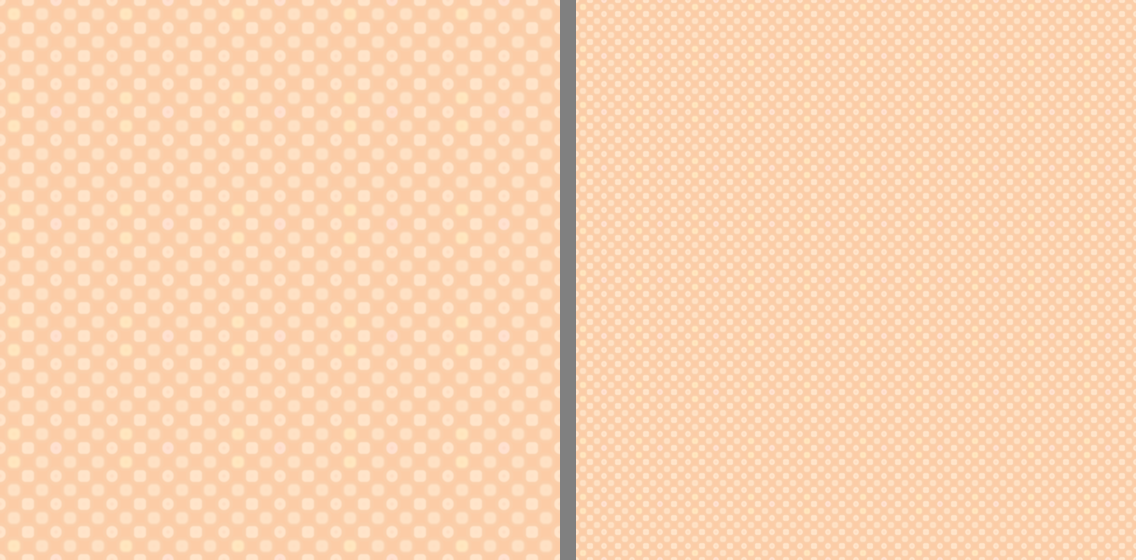
Left: one tile. Right: repeated 2 by 2.
A Shadertoy shader for this pattern:

```glsl
float roundedBox(vec2 p, vec2 halfSize, float corner) {
    vec2 q = abs(p) - halfSize + corner;
    return length(max(q, 0.0)) + min(max(q.x, q.y), 0.0) - corner;
}

void mainImage(out vec4 fragColor, in vec2 fragCoord) {
    // Twenty cells each way, rows counted from the top
    vec2 uv = fragCoord / iResolution.xy;
    vec2 p = vec2(uv.x, 1.0 - uv.y) * 20.0;
    float pixel = 20.0 / min(iResolution.x, iResolution.y);

    float nearest = 1.0;
    float coverage = 0.0;
    vec3 dotColor = vec3(1.0, 0.89, 0.78);

    // Two staggered lattices: crisp dots on the corners, softer ones between
    for (int layer = 0; layer < 2; layer++) {
        float between = float(layer);
        vec2 q = p - 0.5 * between;
        vec2 id = floor(q + 0.5);
        vec2 local = q - id;
        vec2 phase = mod(id, 4.0);

        // Crisp dots alternate between squarish and narrow columns
        float narrow = (1.0 - between) * (1.0 - mod(id.x, 2.0));
        vec2 halfSize = mix(vec2(0.215, 0.21), vec2(0.2, 0.215), narrow);
        float corner = mix(mix(0.13, 0.2, narrow), 0.16, between);
        float d = roundedBox(local, halfSize, corner);
        nearest = min(nearest, d);

        float soft = max(mix(0.045, 0.065, between), 0.7 * pixel);
        float mask = 1.0 - smoothstep(-soft, soft, d);

        // Cream and pink tints recur every four cells
        float cream = between * step(phase.x, 0.5) * (step(phase.y, 0.5) + step(2.5, phase.y));
        float pink = narrow * step(abs(phase.x - 2.0), 0.5) * step(phase.y, 0.5);
        vec3 tint = mix(vec3(1.0, 0.893, 0.79), vec3(0.997, 0.884, 0.77), between);
        tint = mix(tint, vec3(1.0, 0.9, 0.745), cream);
        tint = mix(tint, vec3(1.0, 0.88, 0.81), pink);

        // Faint darker heart
        float heart = 1.0 - smoothstep(0.02, 0.1, length(local));
        tint -= vec3(0.005, 0.025, 0.03) * heart * mix(0.35, 1.0, narrow);

        dotColor = mix(dotColor, tint, step(coverage, mask));
        coverage = max(coverage, mask);
    }

    // Muted halo around dots, warmer ground in the gaps
    float ripple = 0.012 * sin(1.5707963 * p.x + 0.7) * sin(1.5707963 * p.y);
    float gap = smoothstep(0.08, 0.16, nearest + ripple);
    vec3 ground = mix(vec3(0.982, 0.81, 0.668), vec3(0.99, 0.80, 0.65), gap);

    fragColor = vec4(mix(ground, dotColor, coverage), 1.0);
}
```
